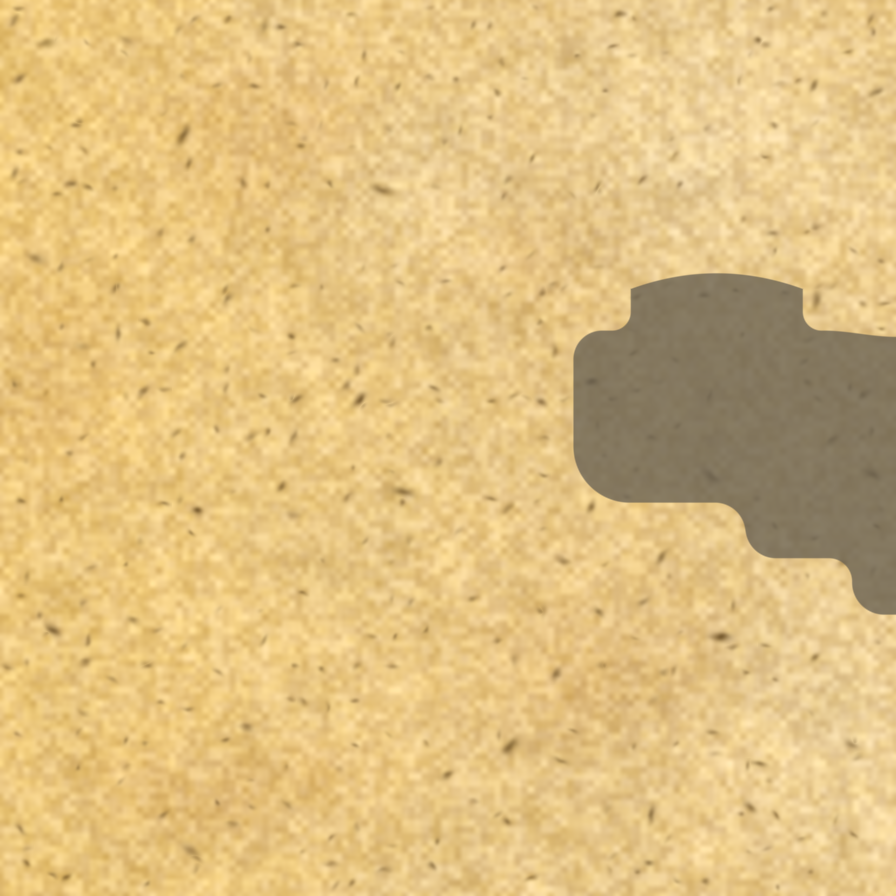
Reproduce this texture procedurally as a three.js fragment shader.

```glsl
// Grainy aged parchment with scattered flecks and a flat stepped grey-brown patch at the right.
#define PAPER vec3(0.912, 0.785, 0.535)
#define OCHRE vec3(0.845, 0.670, 0.400)
#define CREAM vec3(0.945, 0.845, 0.645)
#define GOLD vec3(0.940, 0.790, 0.470)
#define FLECK vec3(0.400, 0.290, 0.130)
#define STAIN vec3(0.393, 0.368, 0.318)
#define STAIN_OPACITY 0.76
#define GRAIN_CELLS 135.0
#define GRAIN_STRENGTH 0.20
#define EDGE 0.0012

varying vec2 vUv;

float hash(vec2 p) {
  return fract(sin(dot(p, vec2(127.1, 311.7))) * 43758.5453);
}

float noise(vec2 p) {
  vec2 i = floor(p), f = fract(p);
  f = f * f * (3.0 - 2.0 * f);
  return mix(mix(hash(i), hash(i + vec2(1.0, 0.0)), f.x),
             mix(hash(i + vec2(0.0, 1.0)), hash(i + vec2(1.0, 1.0)), f.x), f.y);
}

float fbm(vec2 p) {
  float sum = 0.0, amp = 0.5;
  for (int i = 0; i < 4; i++) {
    sum += amp * noise(p);
    p = mat2(1.6, 1.2, -1.2, 1.6) * p + 7.3;
    amp *= 0.5;
  }
  return sum;
}

// Soft cloud of tone around a centre
float cloud(vec2 p, vec2 centre, vec2 radius) {
  vec2 d = (p - centre) / radius;
  return exp(-dot(d, d));
}

float roundBox(vec2 p, vec2 low, vec2 high, float r) {
  vec2 d = abs(p - 0.5 * (low + high)) - 0.5 * (high - low) + r;
  return length(max(d, 0.0)) + min(max(d.x, d.y), 0.0) - r;
}

// Union with a circular fillet in the inner corners
float filletUnion(float a, float b, float r) {
  return max(r, min(a, b)) - length(max(r - vec2(a, b), 0.0));
}

// Signed distance of the patch: lobe, two lower steps and an arched cap
float stainShape(vec2 p) {
  float sag = 0.007 * smoothstep(0.92, 1.0, p.x);
  float corner = p.y < 0.535 ? 0.063 : 0.032;
  float d = roundBox(p + vec2(0.0, sag), vec2(0.640, 0.439), vec2(1.3, 0.631), corner);
  d = filletUnion(d, roundBox(p, vec2(0.832, 0.377), vec2(1.3, 0.535), 0.034), 0.034);
  d = filletUnion(d, roundBox(p, vec2(0.951, 0.314), vec2(1.3, 0.470), 0.036), 0.026);
  vec2 c = p - vec2(0.800, 0.695);
  float cap = max(abs(c.x) - 0.096, c.y + 1.9 * c.x * c.x);
  cap = max(cap, 0.55 - p.y);
  return filletUnion(d, cap, 0.021);
}

// Hashed flecks, one candidate per cell, each turned and stretched
float flecks(vec2 p) {
  float ink = 0.0;
  for (int i = 0; i < 3; i++) {
    float layer = float(i), cells = 8.0 + 9.0 * layer;
    vec2 id = floor(p * cells), seed = id + 31.0 * layer;
    vec2 centre = 0.2 + 0.6 * vec2(hash(seed + 3.1), hash(seed + 8.7));
    vec2 d = (fract(p * cells) - centre) / cells;
    float turn = 2.4 * hash(seed + 5.3) - 0.8;
    d = mat2(cos(turn), -sin(turn), sin(turn), cos(turn)) * d;
    d += 0.003 * (vec2(noise(p * 110.0), noise(p * 110.0 + 40.0)) - 0.5);
    float size = 0.0062 / (1.0 + 0.35 * layer);
    vec2 reach = size * vec2(0.9 + 0.9 * hash(seed + 1.9), 0.8);
    float present = step(0.60, hash(seed + 12.4));
    float depth = mix(0.25, 0.85, hash(seed + 17.6)) / (1.0 + 0.4 * layer);
    ink = max(ink, present * depth * cloud(d, vec2(0.0), reach));
  }
  return ink;
}

vec3 parchment(vec2 p) {
  // Broad tonal clouds, broken up by noise
  vec2 q = p + 0.08 * (vec2(fbm(p * 7.0), fbm(p * 7.0 + 19.0)) - 0.5);
  float brown = 0.50 * cloud(q, vec2(0.29, 0.85), vec2(0.10, 0.09))
              + 0.38 * cloud(q, vec2(0.05, 0.57), vec2(0.09, 0.12))
              + 0.50 * cloud(q, vec2(0.24, 0.12), vec2(0.15, 0.06))
              + 0.45 * cloud(q, vec2(0.66, 0.25), vec2(0.14, 0.09))
              + 0.25 * cloud(q, vec2(0.60, 0.72), vec2(0.10, 0.10));
  float pale = 0.65 * cloud(q, vec2(0.80, 0.84), vec2(0.20, 0.15))
             + 0.45 * cloud(q, vec2(0.46, 0.79), vec2(0.09, 0.10))
             + 0.35 * cloud(q, vec2(0.29, 0.95), vec2(0.06, 0.06))
             + 0.55 * cloud(q, vec2(0.95, 0.18), vec2(0.16, 0.20));
  vec3 col = mix(PAPER, GOLD, 0.65 * (1.0 - smoothstep(0.0, 0.65, q.x)));
  col = mix(col, CREAM, clamp(pale, 0.0, 1.0));
  col = mix(col, OCHRE, brown * (0.45 + 0.8 * fbm(p * 22.0)));
  col *= 1.0 + 0.09 * (fbm(p * 14.0 + 3.0) - 0.47);

  // Fine grain, with a little blue variation, over wider mottling
  float fine = noise(p * GRAIN_CELLS) - 0.5;
  float mottle = noise(p * GRAIN_CELLS * 0.55 + 50.0) - 0.5;
  float tint = noise(p * GRAIN_CELLS * 0.7 + 90.0) - 0.5;
  float grain = 0.6 * fine + 0.4 * mottle;
  col += GRAIN_STRENGTH * (grain * vec3(0.85, 1.0, 1.05) + tint * vec3(0.05, 0.1, 0.4));
  return mix(col, FLECK, flecks(p));
}

void main() {
  vec3 col = parchment(vUv);
  float cover = 1.0 - smoothstep(-EDGE, EDGE, stainShape(vUv));
  gl_FragColor = vec4(mix(col, STAIN, STAIN_OPACITY * cover), 1.0);
}
```
